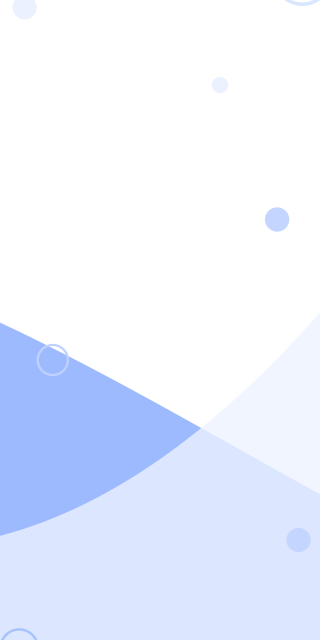
Give the GLSL for this background, as a WebGL 1 fragment shader.

```glsl
precision highp float;
// Two overlapping pale blue waves on white, with scattered soft discs and rings.

uniform vec2 u_resolution;

// Coverage of a shape from its signed distance, softened over one pixel.
float coverage(float dist) {
  float pixel = 2.0 / u_resolution.y;
  return clamp(0.5 - dist / pixel, 0.0, 1.0);
}

float disc(vec2 p, vec2 center, float radius) {
  return coverage(length(p - center) - radius);
}

float ring(vec2 p, vec2 center, float radius, float width) {
  return coverage(abs(length(p - center) - radius) - 0.5 * width);
}

void main() {
  // The canvas spans 1 across and 2 up.
  vec2 p = gl_FragCoord.xy / u_resolution * vec2(1.0, 2.0);
  float x = p.x;

  vec3 paleBlue = vec3(0.925, 0.945, 1.0);
  vec3 softBlue = vec3(0.77, 0.84, 1.0);
  vec3 color = vec3(1.0);

  // Falling blue wave.
  float fallingEdge = 0.992 - x * (0.467 + x * (0.126 - 0.0566 * x));
  color = mix(color, vec3(0.62, 0.73, 1.0), coverage((p.y - fallingEdge) * 0.88));

  // Rising translucent wave in front of it.
  float risingEdge = 0.3255 + x * (0.261 + 0.437 * x);
  float slope = 0.261 + 0.874 * x;
  float risingDist = (p.y - risingEdge) / sqrt(1.0 + slope * slope);
  color = mix(color, vec3(0.925, 0.95, 1.0), 0.8 * coverage(risingDist));

  // Discs.
  color = mix(color, paleBlue, disc(p, vec2(0.077, 1.977), 0.038));
  color = mix(color, paleBlue, disc(p, vec2(0.6875, 1.734), 0.0255));
  color = mix(color, softBlue, disc(p, vec2(0.866, 1.314), 0.038));
  color = mix(color, softBlue, disc(p, vec2(0.933, 0.3125), 0.038));

  // Rings, two of them cut by the canvas border.
  color = mix(color, vec3(0.75, 0.82, 1.0), ring(p, vec2(0.165, 0.875), 0.047, 0.007));
  color = mix(color, vec3(0.85, 0.9, 1.0), ring(p, vec2(0.945, 2.076), 0.089, 0.011));
  color = mix(color, vec3(0.66, 0.77, 0.99), ring(p, vec2(0.06, -0.025), 0.058, 0.008));

  gl_FragColor = vec4(color, 1.0);
}
```
